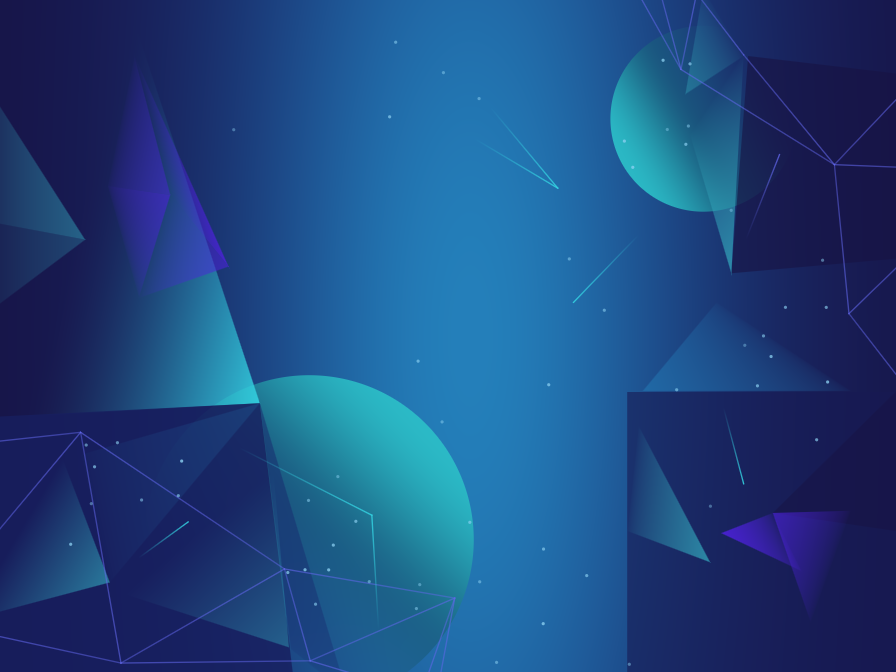
Give the GLSL for this background, as a Shadertoy shader.

```glsl
// Night-blue backdrop: a soft vertical glow, two shaded discs, translucent
// triangles lit from one corner, a wire mesh, fading streaks and star clusters.
// Layers blend back to front on a canvas four units wide and three high.

const vec3 NAVY = vec3(.09, .07, .26);
const vec3 INDIGO = vec3(.09, .14, .42);
const vec3 AZURE = vec3(.14, .5, .73);
const vec3 TEAL = vec3(.2, .66, .74);
const vec3 CYAN = vec3(.2, .82, .88);
const vec3 VIOLET = vec3(.3, .13, .86);
const vec3 WIRE = vec3(.38, .4, .92);

float cross2(vec2 a, vec2 b) { return a.x * b.y - a.y * b.x; }

vec2 hash2(vec2 cell) {
    vec2 q = vec2(dot(cell, vec2(127.1, 311.7)), dot(cell, vec2(269.5, 183.3)));
    return fract(sin(q) * 4375.85);
}

vec3 backdrop(vec2 p) {
    vec2 q = p - vec2(2.1, 1.5);
    q *= q;
    vec3 side = mix(NAVY, INDIGO, exp(-q.x / 2.4));
    return mix(side, AZURE, exp(-q.x / .95 - q.y * .11));
}

// Disc that is bright towards the light and melts away on the far side
void orb(inout vec3 col, vec2 p, vec2 center, float r, vec2 light, float px) {
    vec2 q = (p - center) / r;
    float lit = dot(q, normalize(light));
    float cover = clamp((1. - length(q)) * r / px + .5, 0., 1.);
    vec3 tone = mix(vec3(.1, .36, .49), vec3(.17, .74, .78), smoothstep(0., 1., lit));
    col = mix(col, tone, cover * smoothstep(-.8, .5, lit) * .95);
}

// Triangle from tip to base edge, strongest at the tip; falloff 0 is flat
void facet(inout vec3 col, vec2 p, vec2 tip, vec4 base, vec3 tint, float alpha, float falloff) {
    vec2 b = base.xy, c = base.zw;
    vec3 w = vec3(cross2(b - p, c - p), cross2(c - p, tip - p), cross2(tip - p, b - p));
    w /= cross2(b - tip, c - tip);
    vec3 edge = clamp(w / fwidth(w) + .5, 0., 1.);
    float fade = pow(clamp(w.x, .001, 1.), falloff);
    col = mix(col, tint, alpha * fade * min(edge.x, min(edge.y, edge.z)));
}

// Line from a to b; tail is the share of opacity left at b
void ray(inout vec3 col, vec2 p, vec2 a, vec2 b, vec3 tint, float alpha, float tail, float px) {
    vec2 d = b - a;
    float t = clamp(dot(p - a, d) / dot(d, d), 0., 1.);
    float cover = clamp((.003 - length(p - a - d * t)) / px + .5, 0., 1.);
    col = mix(col, tint, cover * alpha * mix(1., tail, t));
}

// Continuous wire that turns back outside the canvas
void mesh(inout vec3 col, vec2 p, vec2 path[15], float px) {
    for (int i = 0; i < 14; i++) ray(col, p, path[i], path[i + 1], WIRE, .6, .8, px);
}

// One jittered star per cell, kept where a cluster is dense enough
float stars(vec2 p, float px) {
    const vec3 clusters[6] = vec3[6](vec3(2.45, .3, .5), vec3(1.95, 2.55, .45),
        vec3(2.95, 2.5, .4), vec3(1.5, .45, .6), vec3(.6, .9, .5), vec3(3.4, 1.5, .7));
    vec2 cell = floor(p / .12);
    vec2 rnd = hash2(cell);
    vec2 pos = (cell + .15 + .7 * rnd) * .12;
    float density = .02;
    for (int i = 0; i < 6; i++)
        density = max(density, .5 - .5 * length(pos - clusters[i].xy) / clusters[i].z);
    float kept = step(hash2(cell + 37.).x, density);
    return kept * clamp((.007 - length(p - pos)) / px + .5, 0., 1.) * (.4 + .4 * rnd.y);
}

void mainImage(out vec4 fragColor, in vec2 fragCoord) {
    vec2 p = fragCoord / iResolution.xy * vec2(4, 3);
    float px = 3. / iResolution.y;
    vec3 col = backdrop(p);
    orb(col, p, vec2(1.38, .59), .735, vec2(.7, .7), px);
    orb(col, p, vec2(3.14, 2.47), .415, vec2(-.85, -.5), px);

    // Left crystals
    vec2 spike = vec2(1.16, 1.2), barb = vec2(.38, 1.93), gem = vec2(.76, 2.13), claw = vec2(1.02, 1.81);
    facet(col, p, barb, vec4(-.1, 2.68, -.1, 2.02), TEAL, .5, .6);
    facet(col, p, barb, vec4(-.1, 2.02, -.1, 1.57), TEAL, .3, .7);
    facet(col, p, spike, vec4(.6, 2.9, .1, 1.14), CYAN, .9, 1.7);
    facet(col, p, claw, vec4(.62, 1.67, gem), VIOLET, .6, .7);
    facet(col, p, claw, vec4(gem, .6, 2.75), VIOLET, .85, .9);
    facet(col, p, gem, vec4(.48, 2.17, .62, 1.67), VIOLET, .6, .5);
    facet(col, p, gem, vec4(.48, 2.17, .6, 2.75), VIOLET, .5, .6);
    facet(col, p, spike, vec4(-8, .73, 1.38, -.6), mix(NAVY, INDIGO, .7), .82, 0.);
    facet(col, p, spike, vec4(1.3, .1, 1.55, -.1), INDIGO, .5, .2);
    facet(col, p, spike, vec4(.36, .97, .49, .4), AZURE, .2, .5);
    facet(col, p, vec2(.49, .4), vec4(.28, .95, -.15, .23), TEAL, .65, 1.);
    facet(col, p, vec2(1.29, .11), vec4(1.22, .9, .55, .35), TEAL, .45, 1.1);

    // Right crystals
    vec2 fang = vec2(3.265, 1.78), crest = vec2(3.45, .71);
    facet(col, p, fang, vec4(3.34, 2.75, 8, 2.2), NAVY, .6, 0.);
    facet(col, p, fang, vec4(3.32, 2.76, 3.08, 2.4), TEAL, .75, .8);
    facet(col, p, vec2(3.06, 2.58), vec4(3.14, 3.05, 3.32, 2.75), TEAL, .4, .6);
    facet(col, p, vec2(2.87, 1.255), vec4(3.8, 1.255, 3.2, 1.65), AZURE, .5, .5);
    facet(col, p, vec2(2.8, 1.25), vec4(7, 1.25, 2.8, -3), mix(NAVY, INDIGO, .4), .6, 0.);
    facet(col, p, vec2(3.17, .49), vec4(2.8, .63, 2.85, 1.1), TEAL, .75, .7);
    facet(col, p, crest, vec4(4.2, 1.45, 4.2, .6), NAVY, .5, 0.);
    facet(col, p, vec2(3.22, .62), vec4(crest, 3.58, .45), VIOLET, .9, .5);
    facet(col, p, crest, vec4(3.8, .72, 3.62, .22), VIOLET, .65, .7);

    // Wire meshes: shared hubs joined by one path on each side
    vec2 a = vec2(.36, 1.07), b = vec2(1.27, .46), c = vec2(.54, .04), d = vec2(1.385, .05), e = vec2(2.03, .33);
    mesh(col, p, vec2[15](vec2(-.1, 1.02), a, b, c, a, vec2(-.1, .52), vec2(-.1, .18), c, d, b, e, d,
        vec2(1.88, -.1), e, vec2(1.95, -.1)), px);
    vec2 f = vec2(3.04, 2.69), h = vec2(3.725, 2.265), k = vec2(3.79, 1.6);
    mesh(col, p, vec2[15](k, vec2(4.1, 1.9), vec2(4.1, 1.2), k, h, vec2(4.1, 2.25), vec2(4.1, 2.66), h,
        vec2(3.32, 2.755), vec2(3.11, 3.03), f, vec2(2.93, 3.1), vec2(2.81, 3.1), f, h), px);

    // Streaks, head to tail, then stars
    vec4 streaks[7] = vec4[7](vec4(2.49, 2.16, 2.12, 2.38), vec4(2.49, 2.16, 2.19, 2.52),
        vec4(2.56, 1.65, 2.85, 1.95), vec4(1.66, .7, 1.07, 1), vec4(1.66, .7, 1.69, .19),
        vec4(3.32, .84, 3.23, 1.18), vec4(.84, .67, .62, .51));
    for (int i = 0; i < 7; i++) ray(col, p, streaks[i].xy, streaks[i].zw, CYAN, .9, 0., px);
    ray(col, p, vec2(3.48, 2.31), vec2(3.33, 1.93), WIRE, .8, 0., px);
    fragColor = vec4(mix(col, vec3(.55, .82, .95), stars(p, px)), 1);
}
```
